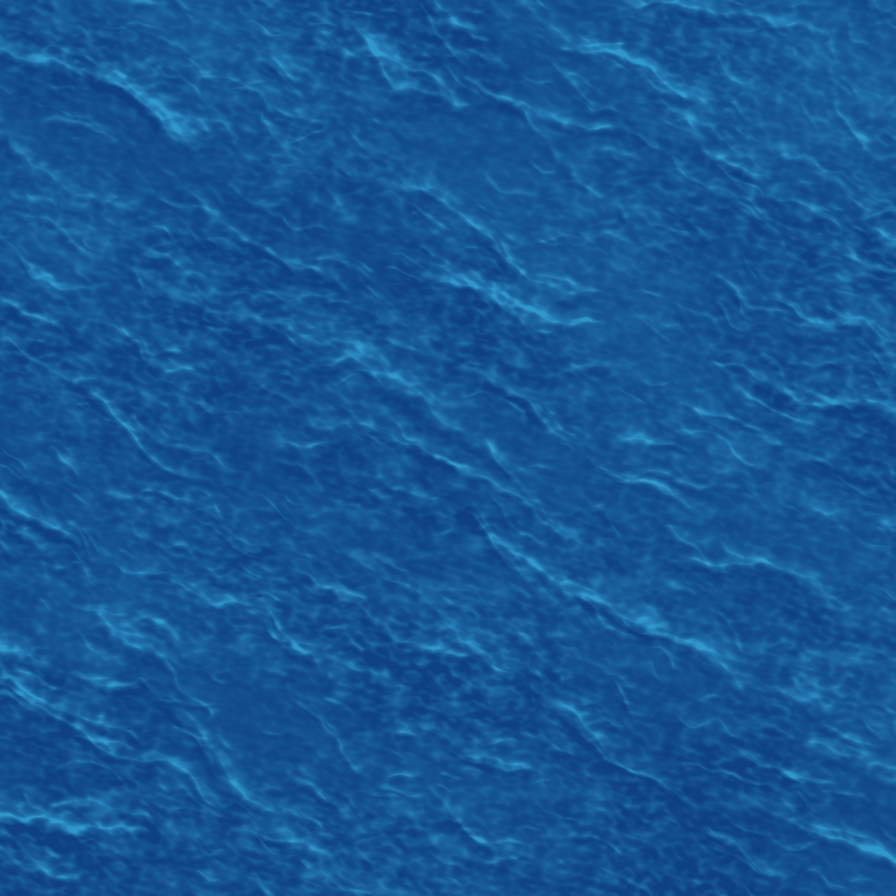
Write a WebGL 2 fragment shader that draws this texture.

```glsl
#version 300 es
precision highp float;
// Deep blue open sea from above: slanting broken wave crests over fine wind ripples.

#define DEEP_COLOR vec3(0.06, 0.27, 0.53)
#define CREST_COLOR vec3(0.17, 0.55, 0.76)
#define CREST_TILT -0.46
#define RIPPLE_TILT -0.28
#define BASE_TONE 0.18
#define SWELL_GAIN 0.22
#define RIPPLE_GAIN 0.80
#define CREST_GAIN 1.25
#define SHADOW_GAIN 0.20

uniform vec2 u_resolution;
out vec4 fragColor;

// Unit gradient vector at a lattice cell
vec2 cellGradient(ivec2 cell) {
    uvec2 c = uvec2(cell + 4096);
    uint h = c.x * 1597u + c.y * 51749u;
    h = (h ^ (h >> 15)) * 739393u;
    h = (h ^ (h >> 13)) * 668265u;
    h ^= h >> 16;
    float angle = float(h & 65535u) / 65536.0 * 6.28319;
    return vec2(cos(angle), sin(angle));
}

float gradientNoise(vec2 p) {
    ivec2 i = ivec2(floor(p));
    vec2 f = fract(p);
    vec2 w = f * f * f * (f * (f * 6.0 - 15.0) + 10.0);
    float a = dot(cellGradient(i), f);
    float b = dot(cellGradient(i + ivec2(1, 0)), f - vec2(1, 0));
    float c = dot(cellGradient(i + ivec2(0, 1)), f - vec2(0, 1));
    float d = dot(cellGradient(i + ivec2(1, 1)), f - vec2(1, 1));
    return mix(mix(a, b, w.x), mix(c, d, w.x), w.y);
}

vec2 rotate(vec2 p, float angle) {
    float c = cos(angle), s = sin(angle);
    return vec2(c * p.x + s * p.y, c * p.y - s * p.x);
}

// Stretched octaves with peaks sharper than troughs
float ripples(vec2 p) {
    vec2 q = rotate(p, RIPPLE_TILT);
    q.y += 0.006 * gradientNoise(q * 18.0 + 40.0);
    vec2 freq = vec2(16.0, 36.0);
    float sum = 0.0, amp = 0.23;
    for (int i = 0; i < 4; i++) {
        float n = gradientNoise(q * freq + float(i) * 17.3);
        sum += amp * (n + 0.6 * (abs(n) - 0.18));
        freq *= vec2(1.75, 1.58);
        amp *= 1.12;
    }
    return sum;
}

// Rising zero contours of stretched noise: x is the lit line, y the shade under it
vec2 crestLine(vec2 p, vec2 freq, float width, float seed) {
    const float STEP = 0.06;
    vec2 q = p * freq + seed;
    float n = gradientNoise(q);
    float slope = (gradientNoise(q + vec2(0.0, STEP)) - n) / STEP;
    float dist = n / (max(slope, 0.5) * freq.y);
    float crisp = dist > 0.0 ? exp(-dist / width) : exp(dist / (width * 0.5));
    float glow = dist > 0.0 ? exp(-dist / (width * 3.0)) : crisp;
    float below = (dist + 1.7 * width) / (1.2 * width);
    float patches = gradientNoise(p * freq * vec2(0.8, 0.5) + seed * 2.7 + 9.5);
    float strength = smoothstep(0.2, 0.7, slope) * smoothstep(-0.16, 0.22, patches);
    return vec2(0.78 * crisp + 0.22 * glow, exp(-below * below)) * strength;
}

void main() {
    vec2 uv = gl_FragCoord.xy / u_resolution;

    // Slanted frame, bent by broad and fine warps
    vec2 p = rotate(uv, CREST_TILT);
    p.y += 0.045 * gradientNoise(uv * 4.0 + 3.7);
    p.y += 0.016 * gradientNoise(uv * 14.0 + 21.0);
    p.y += 0.007 * gradientNoise(uv * 42.0 + 55.0);

    // Broad light and swell
    float swell = gradientNoise(p * vec2(3.0, 6.5) + 31.4);
    float tone = BASE_TONE + 0.14 * (0.4 * uv.x + 0.6 * uv.y - 0.5);
    tone += SWELL_GAIN * swell;

    // Ripples, calmer in some patches
    float ripple = ripples(uv);
    float roughness = 0.95 + 1.0 * gradientNoise(p * vec2(4.0, 8.0) + 71.0);
    tone += RIPPLE_GAIN * ripple * roughness;

    // Crests from long and bright to short and faint
    vec2 freq = vec2(2.4, 9.0);
    float width = 0.0080, gain = 1.0;
    vec2 crests = vec2(0.0);
    for (int i = 0; i < 5; i++) {
        crests += gain * crestLine(p, freq, width, 13.7 + 23.1 * float(i));
        freq *= vec2(1.7, 1.5);
        width *= 0.82;
        gain *= 0.76;
    }
    tone += CREST_GAIN * crests.x * clamp(0.80 + 1.2 * ripple, 0.4, 1.2);
    tone -= SHADOW_GAIN * crests.y;

    fragColor = vec4(mix(DEEP_COLOR, CREST_COLOR, clamp(tone, -0.06, 1.15)), 1.0);
}
```
